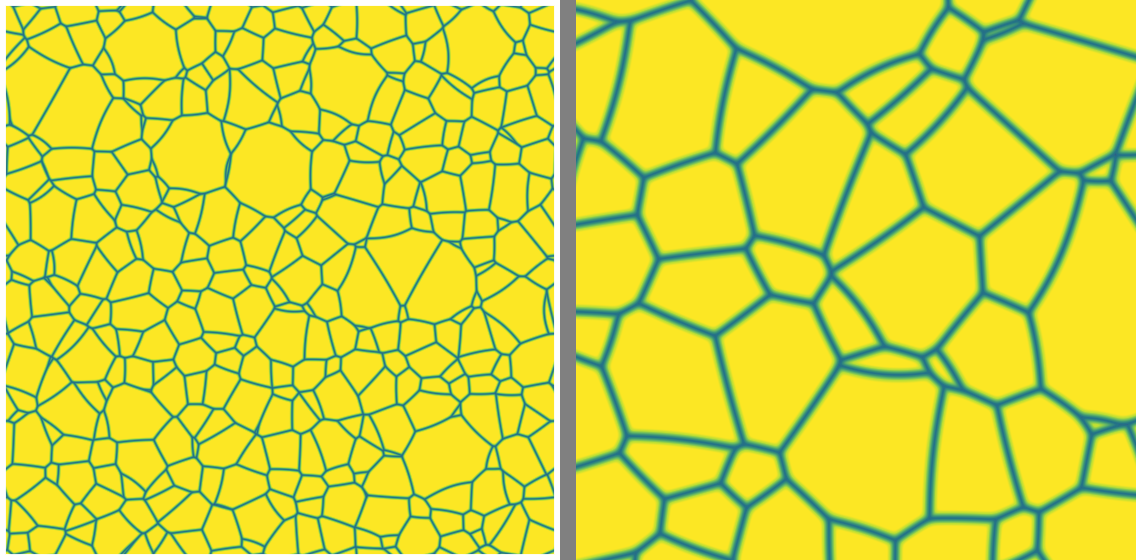
Left: the whole. Right: its middle third, enlarged.
This pattern is drawn by a Shadertoy shader. Its source:

```glsl
// Polycrystal grain structure: soft teal boundaries between yellow grains, in a thin white frame.
// Grains are cells of a weighted Voronoi diagram over a jittered, wrapping lattice;
// each boundary is coloured by a smooth gradient of the distance to it.

const float GRID = 19.0;          // lattice seeds along one side of the field
const float FRAME = 0.0104;       // frame width in canvas units
const float JUNCTION = 0.0008;    // softness where boundaries meet
const int REACH = 3;              // neighbour search radius in lattice cells

const vec3 YELLOW = vec3(0.990, 0.904, 0.140);
const vec3 LIME   = vec3(0.710, 0.870, 0.210);
const vec3 GREEN  = vec3(0.410, 0.730, 0.380);
const vec3 SEA    = vec3(0.230, 0.580, 0.470);
const vec3 TEAL   = vec3(0.140, 0.450, 0.530);
const vec3 INDIGO = vec3(0.220, 0.260, 0.530);
const vec3 WHITE  = vec3(1.0, 1.0, 0.995);

vec3 hash32(vec2 p) {
    vec3 q = fract(vec3(p.xyx) * vec3(0.1031, 0.1030, 0.0973) + 0.37);
    q += dot(q, q.yxz + 33.33);
    return fract((q.xxy + q.yzz) * q.zyx);
}

// Seed of a lattice cell: position in xy, growth weight in z
vec3 grainSeed(vec2 cell) {
    vec3 h = hash32(mod(cell, GRID) + 5.0);
    float weight = 0.45 * h.z + 0.45 * smoothstep(0.94, 1.0, h.z);
    return vec3(cell + 0.5 + 0.84 * (h.xy - 0.5), weight);
}

// Softened distance, quadratic near the seed and linear far away:
// gradient in xy, weighted distance in z
vec3 grainField(vec2 p, vec3 seed) {
    vec2 delta = p - seed.xy;
    float softDist = sqrt(dot(delta, delta) + 1.0);
    return vec3(delta / softDist, softDist - seed.z);
}

// Distance from p to the grain boundary, all in lattice units
float boundaryDistance(vec2 p, float softness) {
    vec2 home = floor(p);
    vec2 owner = home;
    vec3 nearest = vec3(0.0, 0.0, 1e5);

    // Find the grain that owns this point
    for (int y = -REACH; y <= REACH; y++)
    for (int x = -REACH; x <= REACH; x++) {
        vec2 cell = home + vec2(x, y);
        vec3 field = grainField(p, grainSeed(cell));
        if (field.z < nearest.z) {
            nearest = field;
            owner = cell;
        }
    }

    // Soft minimum of the distances to all competing grains
    float total = 1e-30;
    for (int y = -REACH; y <= REACH; y++)
    for (int x = -REACH; x <= REACH; x++) {
        vec2 cell = home + vec2(x, y);
        if (cell == owner) continue;
        vec3 diff = grainField(p, grainSeed(cell)) - nearest;
        float dist = diff.z / max(length(diff.xy), 1e-3);
        total += exp(-dist / softness);
    }
    return -softness * log(total);
}

// Colour ramp across a boundary, d in canvas units
vec3 boundaryColor(float d) {
    vec3 color = mix(INDIGO, TEAL, smoothstep(-0.0016, 0.0, d));
    color = mix(color, SEA,    clamp((d - 0.0002) / 0.0010, 0.0, 1.0));
    color = mix(color, GREEN,  clamp((d - 0.0012) / 0.0009, 0.0, 1.0));
    color = mix(color, LIME,   clamp((d - 0.0021) / 0.0011, 0.0, 1.0));
    return mix(color, YELLOW,  smoothstep(0.0028, 0.0052, d));
}

void mainImage(out vec4 fragColor, in vec2 fragCoord) {
    float pixel = 1.0 / min(iResolution.x, iResolution.y);
    vec2 uv = (fragCoord - 0.5 * iResolution.xy) * pixel + 0.5;

    // Grain field, scaled to fill the inside of the frame
    float scale = GRID / (1.0 - 2.0 * FRAME);
    float d = boundaryDistance((uv - FRAME) * scale, JUNCTION * scale) / scale;
    vec3 color = boundaryColor(d);

    // White frame with a smoothed edge
    vec2 fromCentre = abs(uv - 0.5);
    float outside = max(fromCentre.x, fromCentre.y) - (0.5 - FRAME);
    color = mix(color, WHITE, smoothstep(-0.5 * pixel, 0.5 * pixel, outside));

    fragColor = vec4(color, 1.0);
}
```
